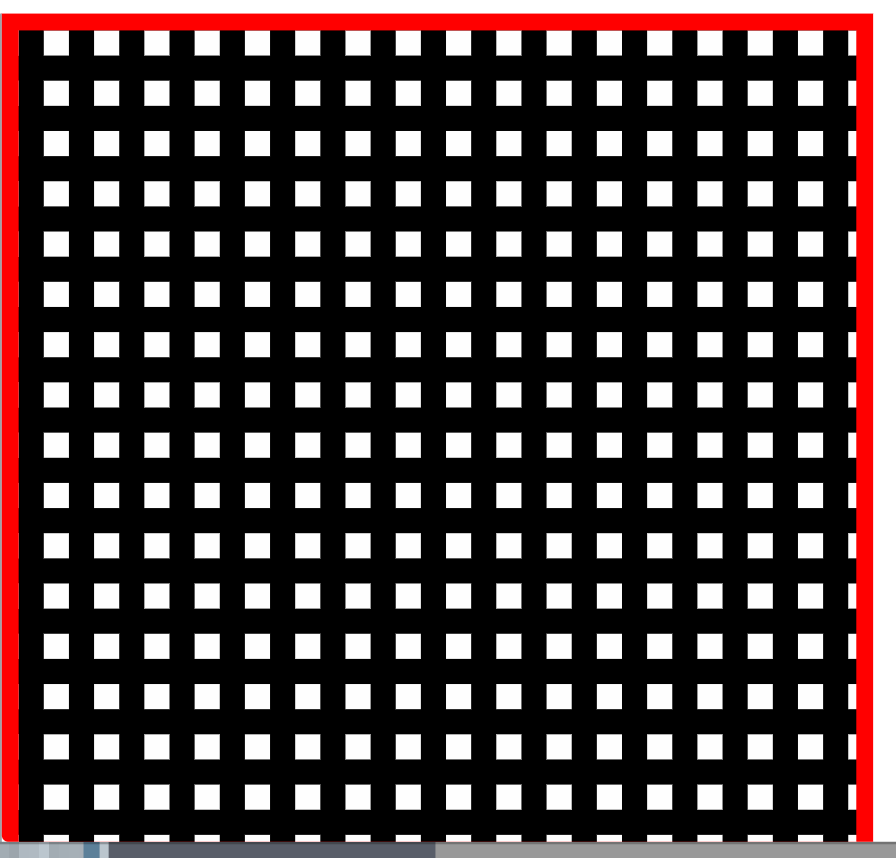
Give the GLSL for this pattern, as a Shadertoy shader.

```glsl
// A black panel with a lattice of white squares, framed in red on three sides,
// set on a white page above a thin grey strip. Lengths are in lattice pitches,
// measured right and down from the panel's inner top left corner.

const float PITCHES_HIGH = 17.065;            // canvas height in pitches
const vec2  PANEL_ORIGIN = vec2(0.371, 0.605); // from the canvas top left
const vec2  PANEL_SIZE   = vec2(16.66, 16.137);
const float SQUARE_SIDE  = 0.5;
const vec2  SQUARE_CENTER = vec2(0.75, 0.25);
const float FRAME_WIDTH  = 0.335;
const float CORNER_RADIUS = 0.13;

const float DARK_START  = 1.79;               // strip sections along x
const float LIGHT_START = 8.29;
const float SEAM_WIDTH  = 0.05;

const vec3 BLACK = vec3(0.0);
const vec3 WHITE = vec3(0.995);
const vec3 PAGE  = vec3(1.0);
const vec3 RED   = vec3(1.0, 0.0, 0.0);
const vec3 STRIP_PALE  = vec3(0.70, 0.74, 0.77);
const vec3 STRIP_BLUE  = vec3(0.36, 0.50, 0.60);
const vec3 STRIP_DARK  = vec3(0.35, 0.37, 0.41);
const vec3 STRIP_LIGHT = vec3(0.60);
const vec3 EDGE_GREY   = vec3(0.62, 0.64, 0.66);

float hash(float n) { return fract(sin(n * 12.9898) * 43758.5453); }

// Antialiased coverage of a signed distance, for a pixel of the given size.
float cover(float d, float pixel) { return clamp(0.5 - d / pixel, 0.0, 1.0); }

float boxDistance(vec2 p, vec2 halfSize) {
    vec2 q = abs(p) - halfSize;
    return max(q.x, q.y);
}

// Frame outline, rounded only at its lower left corner.
float frameDistance(vec2 p) {
    vec2 inner = vec2(CORNER_RADIUS - FRAME_WIDTH, PANEL_SIZE.y - CORNER_RADIUS);
    vec2 q = vec2(inner.x - p.x, p.y - inner.y);
    float corner = length(max(q, 0.0)) + min(max(q.x, q.y), 0.0) - CORNER_RADIUS;
    float farSides = max(p.x - PANEL_SIZE.x - FRAME_WIDTH, -FRAME_WIDTH - p.y);
    return max(corner, farSides);
}

vec3 stripColor(vec2 p, float pixel) {
    // Pale end with a few uneven upright bars
    float bar = floor(p.x * 5.0);
    vec3 color = STRIP_PALE * mix(0.85, 1.1, hash(bar + 3.0));
    color = mix(color, STRIP_BLUE, cover(abs(p.x - 1.45) - 0.16, pixel));
    // Two long flat sections
    color = mix(color, STRIP_DARK, cover(DARK_START - p.x, pixel));
    color = mix(color, STRIP_LIGHT, cover(LIGHT_START - p.x, pixel));
    // Shaded seam along the top
    float seam = cover(p.y - PANEL_SIZE.y - SEAM_WIDTH, pixel);
    return mix(color, color * 0.75, seam);
}

void mainImage(out vec4 fragColor, in vec2 fragCoord) {
    float pixel = PITCHES_HIGH / iResolution.y;
    vec2 p = vec2(fragCoord.x, iResolution.y - fragCoord.y) * pixel - PANEL_ORIGIN;

    // Page, grey sliver at the left edge, and bottom strip
    vec3 color = mix(PAGE, EDGE_GREY, cover(max(p.x + FRAME_WIDTH, -FRAME_WIDTH - p.y), pixel));
    color = mix(color, stripColor(p, pixel), cover(PANEL_SIZE.y - p.y, pixel));

    // Red frame
    color = mix(color, RED, cover(frameDistance(p), pixel));

    // Lattice of squares, cut off by the panel's edges
    vec2 cell = fract(p - SQUARE_CENTER + 0.5) - 0.5;
    float square = cover(boxDistance(cell, vec2(0.5 * SQUARE_SIDE)), pixel);
    vec3 lattice = mix(BLACK, WHITE, square);
    float panel = cover(boxDistance(p - 0.5 * PANEL_SIZE, 0.5 * PANEL_SIZE), pixel);
    color = mix(color, lattice, panel);

    fragColor = vec4(color, 1.0);
}
```
